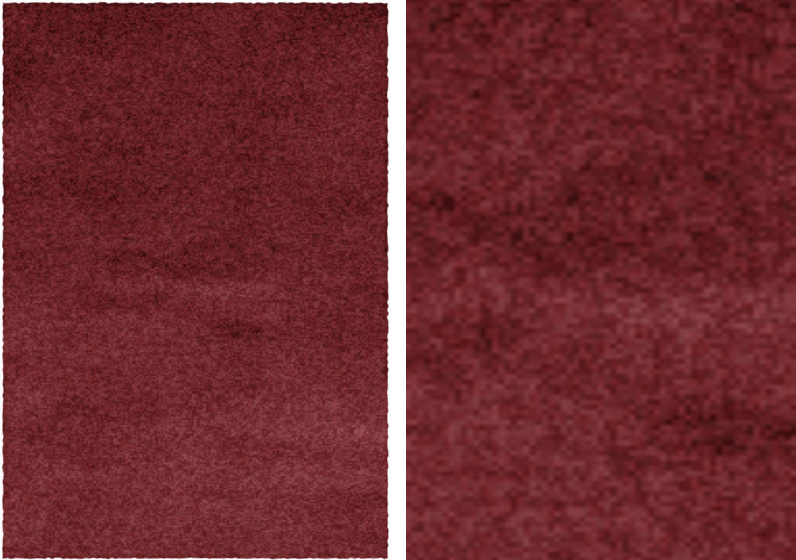
Left, the full canvas; right, a detail of the centre.
A WebGL 2 fragment shader for this texture:

```glsl
#version 300 es
precision highp float;

uniform vec2 u_resolution;
out vec4 fragColor;

// Pile colours, from deep shadow to lit tips
const vec3 SHADOW = vec3(0.24, 0.05, 0.06);
const vec3 DARK   = vec3(0.35, 0.10, 0.11);
const vec3 MID    = vec3(0.44, 0.15, 0.17);
const vec3 LIGHT  = vec3(0.50, 0.22, 0.24);
const vec3 TIP    = vec3(0.62, 0.32, 0.35);
const vec3 PAPER  = vec3(0.99, 0.985, 0.985);

// Lengths and frequencies are relative to the canvas height
const vec2 MARGIN_LOW  = vec2(0.0052, 0.0030);
const vec2 MARGIN_HIGH = vec2(0.0040, 0.0050);
const float FRAY = 0.0028;
const vec2 FINE_GRAIN   = vec2(270.0, 330.0);
const vec2 COARSE_GRAIN = vec2(120.0, 165.0);
const vec2 PATCH_SCALE  = vec2(4.5, 9.0);
const vec2 STREAK_SCALE = vec2(2.2, 24.0);

const float TONE_TOP = 0.33;
const float TONE_BOTTOM = 0.63;
const float FINE_AMOUNT = 0.46;
const float COARSE_AMOUNT = 0.30;
const float PATCH_AMOUNT = 0.36;
const float STREAK_AMOUNT = 0.24;
const float BRUSH_AMOUNT = 0.17;
const float HUE_JITTER = 0.045;

float hash(vec2 cell) {
    uvec2 q = uvec2(ivec2(cell)) * uvec2(1597u, 3812u) + uvec2(7919u, 104729u);
    uint n = (q.x ^ (q.y * 26699u)) * 747796405u + 289133u;
    n = ((n >> ((n >> 28u) + 4u)) ^ n) * 277803737u;
    n = (n >> 22u) ^ n;
    return float(n >> 8u) / 16777216.0;
}

float noise(vec2 p) {
    vec2 cell = floor(p);
    vec2 f = fract(p);
    f = f * f * (3.0 - 2.0 * f);
    float low  = mix(hash(cell), hash(cell + vec2(1, 0)), f.x);
    float high = mix(hash(cell + vec2(0, 1)), hash(cell + vec2(1, 1)), f.x);
    return mix(low, high, f.y);
}

float fbm(vec2 p) {
    float sum = 0.0;
    float amplitude = 0.52;
    for (int i = 0; i < 4; i++) {
        sum += amplitude * noise(p);
        p = mat2(1.9, 0.25, -0.25, 1.9) * p + vec2(17.3, 9.1);
        amplitude *= 0.52;
    }
    return sum;
}

// Large shading left by the lie of the pile, centred on zero
float pileShading(vec2 p) {
    vec2 bend = 0.035 * vec2(noise(p * 9.0), noise(p * 9.0 + 40.0));
    float patches = fbm((p + bend) * PATCH_SCALE + 5.0) - 0.5;
    float streaks = fbm((p + bend) * STREAK_SCALE + 31.0) - 0.5;
    float brushed = smoothstep(0.56, 0.74, fbm(p * vec2(7.0, 15.0) + 63.0));
    float middle = smoothstep(0.15, 0.40, p.y) * (1.0 - smoothstep(0.62, 0.78, p.y));
    return PATCH_AMOUNT * patches + STREAK_AMOUNT * streaks
         - BRUSH_AMOUNT * brushed * (0.4 + 0.6 * middle);
}

// Short tufts, slightly wider than tall
float tuftGrain(vec2 p) {
    float fine = noise(p * FINE_GRAIN) - 0.5;
    vec2 drift = 0.006 * vec2(noise(p * 70.0), noise(p * 70.0 + 23.0));
    float coarse = noise((p + drift) * COARSE_GRAIN + 11.0) - 0.5;
    return FINE_AMOUNT * fine + COARSE_AMOUNT * coarse;
}

vec3 pileColour(float tone) {
    vec3 c = mix(SHADOW, DARK, smoothstep(0.0, 0.25, tone));
    c = mix(c, MID, clamp((tone - 0.25) * 4.0, 0.0, 1.0));
    c = mix(c, LIGHT, clamp((tone - 0.50) * 4.0, 0.0, 1.0));
    return mix(c, TIP, clamp((tone - 0.75) * 3.0, 0.0, 1.0));
}

void main() {
    vec2 p = gl_FragCoord.xy / u_resolution.y;
    vec2 size = vec2(u_resolution.x / u_resolution.y, 1.0);
    float pixel = 1.0 / u_resolution.y;

    // Tone: vertical falloff, shading and grain
    float tone = mix(TONE_BOTTOM, TONE_TOP, smoothstep(0.10, 0.98, p.y));
    tone += pileShading(p) + tuftGrain(p);

    // Frayed border with a darker rim
    vec2 inset = min(p - MARGIN_LOW, size - MARGIN_HIGH - p);
    float edge = min(inset.x, inset.y) + FRAY * (noise(p * 150.0 + 80.0) - 0.5);
    tone -= 0.14 * (1.0 - smoothstep(0.0, 0.010, edge));

    vec3 colour = pileColour(tone);
    float jitter = noise(p * 210.0 + 140.0) - 0.5;
    colour += HUE_JITTER * jitter * vec3(-0.6, 0.5, 0.5);

    float cover = smoothstep(-pixel, pixel, edge);
    fragColor = vec4(mix(PAPER, colour, cover), 1.0);
}
```
